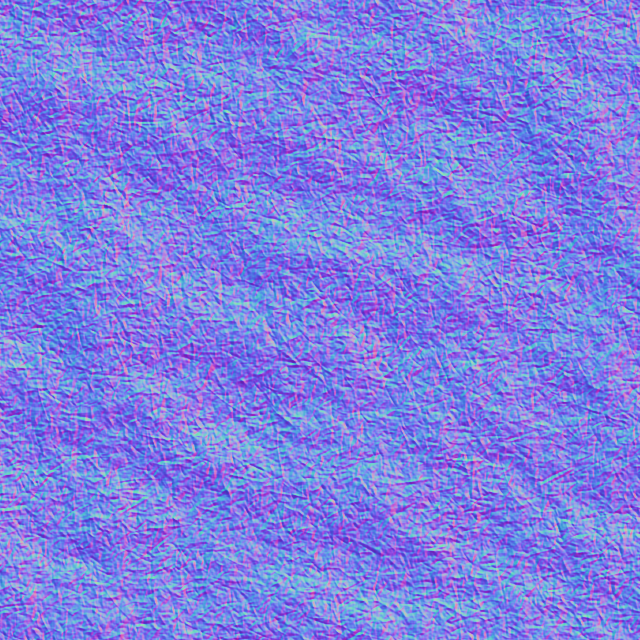
Reproduce this texture map procedurally as a three.js fragment shader.

```glsl
varying vec2 vUv;

const float PI = 3.14159;
const int CREASE_LAYERS = 6;
const float CREASE_FREQ = 14.0;
const float CREASE_STEP = 1.45;
const float CREASE_WIDTH = 0.0016;
const float CREASE_SLOPE = 0.64;
const float CREASE_BEND = 0.12;
const float AXIS_PULL = 0.11;      // favours level and upright creases
const int GRAIN_OCTAVES = 4;
const float GRAIN_FREQ = 15.0;
const float GRAIN_STEP = 2.25;
const float GRAIN_SLOPE = 0.11;
const float GRAIN_GAIN = 1.27;
const vec2 SWELL_FREQ = vec2(4.0, 8.0);
const vec2 SWELL_SLOPE = vec2(0.09, 0.17);
const float SWELL_ANGLE = -0.55;
const vec2 SLOPE_SCALE = vec2(1.0, 1.17);
const float SKEW = 0.35;           // steepens slopes on one side
const float SLOPE_VARIANCE = 0.14;
const float NORMAL_LENGTH = 0.87;  // below one softens the normal

vec3 hash3(vec2 p, float seed) {
  vec3 q = fract(p.xyx * vec3(0.1031, 0.1030, 0.0973) + seed * 0.1371);
  q += dot(q, q.yxz + 33.33);
  return fract((q.xxy + q.yzz) * q.zyx);
}

vec2 latticeGradient(vec2 cell, float seed) {
  float a = 2.0 * PI * hash3(cell, seed).x;
  return vec2(cos(a), sin(a));
}

// Gradient noise: value in x, derivatives in yz
vec3 gradientNoise(vec2 p, float seed) {
  vec2 i = floor(p), f = fract(p), e = vec2(1.0, 0.0);
  vec2 u = f * f * f * (f * (f * 6.0 - 15.0) + 10.0);
  vec2 du = 30.0 * f * f * (f * (f - 2.0) + 1.0);
  vec2 ga = latticeGradient(i, seed), gb = latticeGradient(i + e.xy, seed);
  vec2 gc = latticeGradient(i + e.yx, seed), gd = latticeGradient(i + e.xx, seed);
  float a = dot(ga, f), b = dot(gb, f - e.xy);
  float c = dot(gc, f - e.yx), d = dot(gd, f - e.xx);
  float k = a - b - c + d;
  float value = a + u.x * (b - a) + u.y * (c - a) + u.x * u.y * k;
  vec2 slope = mix(mix(ga, gb, u.x), mix(gc, gd, u.x), u.y);
  return vec3(value, slope + du * (u.yx * k + vec2(b, c) - a));
}

// Slope of one layer of creases, one bent stroke per cell
vec2 creaseSlope(vec2 p, float width, float seed) {
  vec2 cell = floor(p), slope = vec2(0.0);
  for (int y = -1; y <= 1; y++) {
    for (int x = -1; x <= 1; x++) {
      vec2 id = cell + vec2(float(x), float(y));
      vec3 place = hash3(id, seed), shape = hash3(id, seed + 3.7);
      float angle = PI * place.z;
      angle -= AXIS_PULL * sin(4.0 * angle);
      vec2 along = vec2(cos(angle), sin(angle));
      vec2 across = vec2(-along.y, along.x);
      vec2 q = p - id - place.xy;
      float t = dot(q, along) / mix(0.65, 0.95, shape.x);
      float d = dot(q, across) - CREASE_BEND * (2.0 * shape.y - 1.0) * t * t;
      d /= width * mix(0.8, 1.3, shape.y);
      float taper = max(1.0 - t * t, 0.0);
      float height = (shape.z < 0.5 ? -1.0 : 1.0) * mix(0.5, 1.0, fract(shape.z * 2.0));
      slope += across * height * taper * taper * d * exp(0.5 - 0.5 * d * d);
    }
  }
  return slope;
}

void main() {
  // Broad slanted swell
  float c = cos(SWELL_ANGLE), s = sin(SWELL_ANGLE);
  mat2 turn = mat2(c, -s, s, c);
  vec2 swell = gradientNoise(turn * vUv * SWELL_FREQ + 20.0, 1.0).yz;
  vec2 slope = (swell * SWELL_SLOPE) * turn;

  // Grain
  float freq = GRAIN_FREQ, amount = GRAIN_SLOPE;
  for (int i = 0; i < GRAIN_OCTAVES; i++) {
    slope += amount * gradientNoise(vUv * freq + 7.3, 11.0 + float(i)).yz;
    freq *= GRAIN_STEP;
    amount *= GRAIN_GAIN;
  }

  // Creases, stronger in some patches
  float strength = CREASE_SLOPE * (1.0 + 0.5 * gradientNoise(vUv * 9.0, 31.0).x);
  freq = CREASE_FREQ;
  for (int i = 0; i < CREASE_LAYERS; i++) {
    float seed = 41.0 + 5.0 * float(i);
    slope += strength * creaseSlope(vUv * freq + seed, CREASE_WIDTH * freq, seed);
    freq *= CREASE_STEP;
  }

  // Normal as colour
  slope *= SLOPE_SCALE;
  slope.x += SKEW * (min(slope.x * slope.x, 1.0) - SLOPE_VARIANCE);
  vec3 normal = NORMAL_LENGTH * normalize(vec3(slope, 1.0));
  gl_FragColor = vec4(0.5 + 0.5 * normal, 1.0);
}
```
